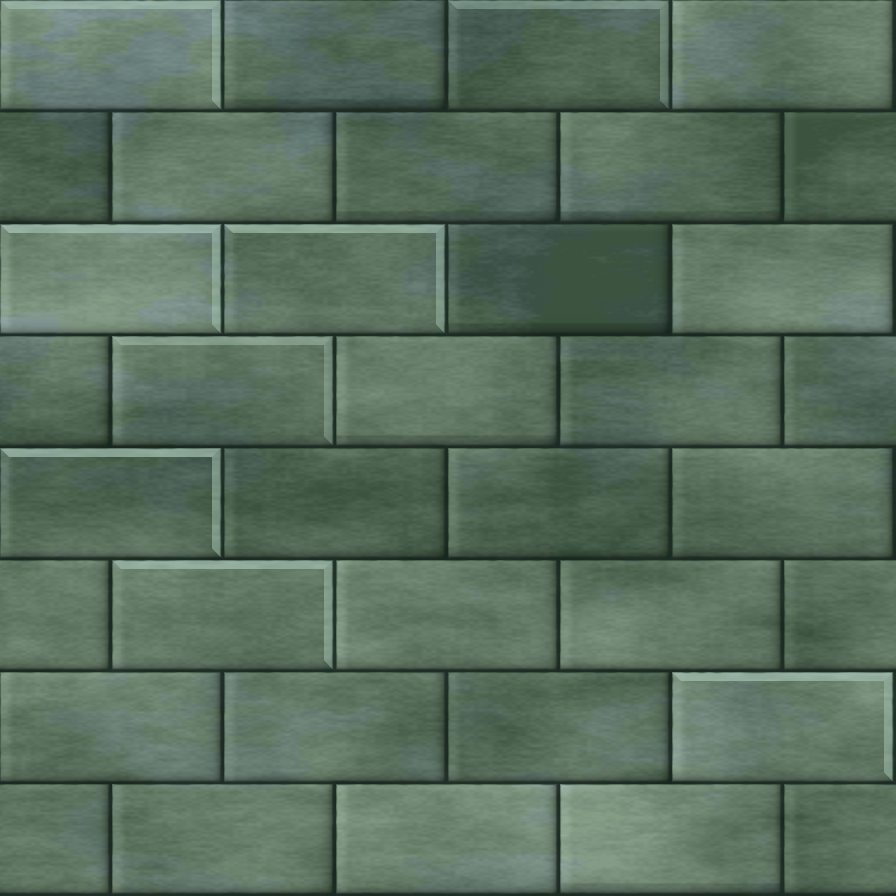
Give the GLSL for this texture, as a WebGL 2 fragment shader.

```glsl
#version 300 es
precision highp float;

uniform vec2 u_resolution;
out vec4 outColor;

float hash(vec2 p) {
  return fract(sin(dot(p, vec2(127.1, 311.7))) * 43758.5453);
}

// Value noise that wraps at the given whole-number period
float noise(vec2 p, vec2 period) {
  vec2 i = floor(p), f = fract(p);
  f = f * f * (3.0 - 2.0 * f);
  vec2 a = mod(i, period), b = mod(i + 1.0, period);
  return mix(mix(hash(a), hash(vec2(b.x, a.y)), f.x),
             mix(hash(vec2(a.x, b.y)), hash(b), f.x), f.y);
}

float fbm(vec2 uv, vec2 cells) {
  float sum = 0.0, amp = 0.53;
  for (int i = 0; i < 4; i++) {
    sum += amp * noise(uv * cells, cells);
    cells *= 2.0;
    amp *= 0.5;
  }
  return sum;
}

void main() {
  vec2 uv = gl_FragCoord.xy / u_resolution;
  float aa = 8.0 / min(u_resolution.x, u_resolution.y);

  // Running bond: four bricks across, eight courses, each brick 2 by 1
  float row = floor(uv.y * 8.0);
  float along = uv.x * 4.0 + 0.5 * (1.0 - mod(row, 2.0));
  vec2 id = vec2(mod(floor(along), 4.0), row);
  vec2 local = vec2(fract(along) * 2.0, fract(uv.y * 8.0));

  // Distances inside the face: the joint is wider at the right and bottom
  float left = local.x - 0.006;
  float right = 1.968 - local.x;
  float bottom = local.y - 0.028;
  float top = 0.994 - local.y;
  float edge = min(min(left, right), min(bottom, top));

  // Bevel strength: absent on most bricks, faint to strong on the rest
  float bevel = smoothstep(0.70, 0.74, hash(id + 17.3)) * mix(0.45, 1.0, hash(id + 23.9));

  // Glaze: tone per brick, broad clouds and fine horizontal streaks
  float clouds = fbm(uv + 0.13, vec2(5.0, 8.0));
  float mottle = fbm(uv + 0.37, vec2(18.0, 44.0));
  float streaks = noise(uv * vec2(50.0, 250.0), vec2(50.0, 250.0));
  float grain = noise(uv * vec2(190.0, 400.0), vec2(190.0, 400.0));
  float tone = 0.46 + 0.58 * (hash(id + 3.7) - 0.5) + 1.0 * (clouds - 0.5)
             + 0.32 * (mottle - 0.5) + 0.13 * (streaks - 0.5) + 0.15 * (grain - 0.5)
             + 0.18 * bevel * bevel;
  vec3 color = mix(vec3(0.235, 0.325, 0.25), vec3(0.52, 0.61, 0.53), clamp(tone, 0.0, 1.0));

  // Sparse blue-grey stains, denser toward the upper left
  float stain = fbm(uv + 0.61, vec2(7.0, 10.0)) + 0.5 * (mottle - 0.5);
  float upperLeft = smoothstep(0.3, 1.0, uv.y) * (1.0 - 0.6 * uv.x);
  float stainMask = smoothstep(0.57, 0.66, stain + 0.07 * upperLeft);
  vec3 stainColor = color * vec3(0.97, 0.97, 1.1) + vec3(0.0, 0.0, 0.02);
  color = mix(color, stainColor, stainMask * (0.4 + 0.45 * upperLeft));

  // Soft pillow shading: pale left and top rims, dark right and bottom rims
  color += 0.06 * smoothstep(0.13, 0.04, left) + 0.035 * smoothstep(0.08, 0.01, top);
  color *= 1.0 - 0.4 * exp(-max(right, 0.0) / 0.04) * (1.0 - 0.6 * bevel);
  color *= 1.0 - 0.36 * exp(-max(bottom, 0.0) / 0.04);

  // Crisp mitred strips lit from the top right
  float strip = 1.0 - smoothstep(0.075 - aa * 0.5, 0.075 + aa * 0.5, edge);
  float topSide = smoothstep(-aa, aa, min(left, min(right, bottom)) - top);
  float rightSide = smoothstep(-aa, aa, min(left, min(top, bottom)) - right);
  vec3 highlight = vec3(0.61, 0.72, 0.66) + 0.06 * (streaks - 0.5);
  color = mix(color, highlight, bevel * strip * (0.06 + 0.86 * topSide + 0.66 * rightSide));

  // A faint pressed line along the lower rim of some bricks
  float lowerRim = smoothstep(0.08 + aa, 0.08, bottom) * step(0.5, hash(id + 31.1));
  color *= 1.0 - 0.12 * lowerRim * (1.0 - bevel);

  // Thin dark joints with slightly worn edges
  float wear = 0.006 * (noise(uv * 120.0, vec2(120.0)) - 0.5);
  float joint = 1.0 - smoothstep(-0.01 - aa * 0.5, 0.006 + aa * 0.5, edge + wear);
  vec3 jointColor = vec3(0.10, 0.17, 0.135) + 0.06 * (mottle - 0.5);
  color = mix(color, jointColor, joint * 0.95);

  outColor = vec4(color, 1.0);
}
```
